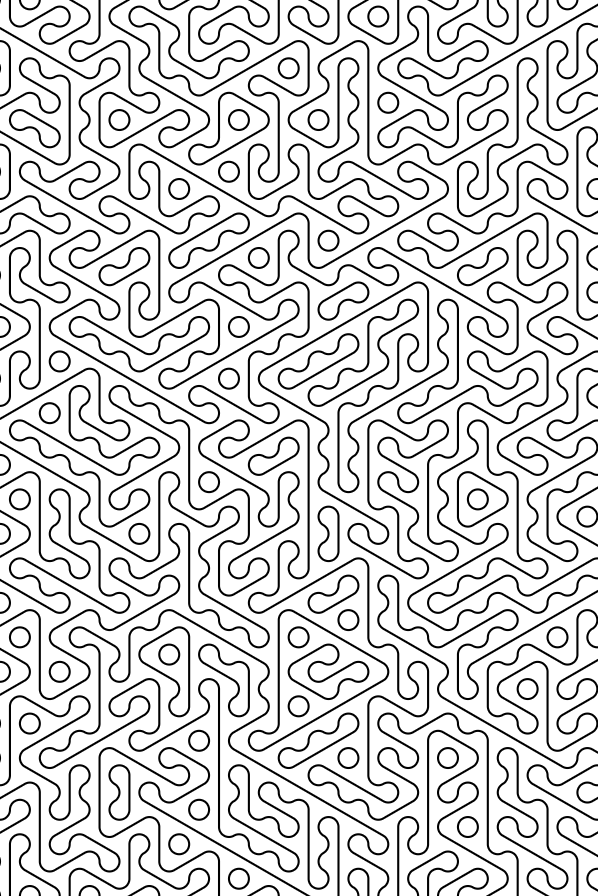
A WebGL 2 fragment shader for this pattern:

```glsl
#version 300 es
precision highp float;

uniform vec2 u_resolution;
out vec4 fragColor;

const float PI = 3.14159265;
const float SIDES_PER_HEIGHT = 45.0;   // hexagon sides along the canvas height
const float LINE_WIDTH = 0.105;        // in hexagon sides
const vec2 CELL = vec2(3.0, sqrt(3.0)); // repeat of flat-topped hexagons
const vec3 PAPER = vec3(1.0);
const vec3 INK = vec3(0.0);

// Integer hash of a tile index, from 0 to 1
float hash(ivec2 index) {
    uvec2 u = uvec2(index + 4096);
    uint h = u.x * 374761393u + u.y * 668265263u;
    h = (h ^ (h >> 13)) * 1274126177u;
    h = (h ^ (h >> 15)) * 2246822519u;
    h ^= h >> 16;
    return float(h >> 8) / 16777216.0;
}

// Centre of the nearest hexagon: two interleaved rectangular lattices
vec2 hexCentre(vec2 p, vec2 cell) {
    vec2 even = round(p / cell) * cell;
    vec2 odd = (floor(p / cell) + 0.5) * cell;
    return distance(p, even) < distance(p, odd) ? even : odd;
}

vec2 rotate(vec2 p, float angle) {
    float c = cos(angle), s = sin(angle);
    return vec2(c * p.x - s * p.y, s * p.x + c * p.y);
}

// One straight bar between opposite edges, flanked by two corner arcs
float tileDistance(vec2 p) {
    float bar = abs(p.x);
    float arcs = abs(length(vec2(abs(p.x) - 1.0, p.y)) - 0.5);
    return min(bar, arcs);
}

// Antialiased coverage of a stroke
float stroke(float dist, float width, float pixel) {
    return clamp((0.5 * width - dist) / pixel + 0.5, 0.0, 1.0);
}

void main() {
    float scale = SIDES_PER_HEIGHT / u_resolution.y;
    vec2 p = gl_FragCoord.xy * scale - vec2(0.5, 0.0);

    // Turn every tile to one of three directions
    vec2 centre = hexCentre(p, CELL);
    ivec2 index = ivec2(round(2.0 * centre / CELL));
    float turn = floor(3.0 * hash(index)) * PI / 3.0;
    float dist = tileDistance(rotate(p - centre, turn));

    float ink = stroke(dist, LINE_WIDTH, scale);
    fragColor = vec4(mix(PAPER, INK, ink), 1.0);
}
```
